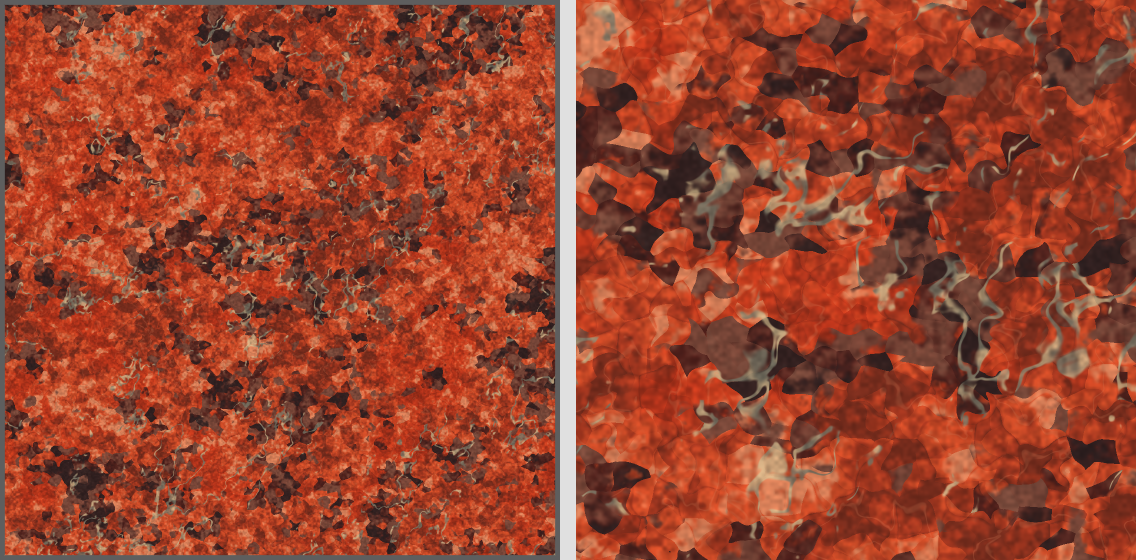
Left: the whole. Right: its middle third, enlarged.
Write a WebGL 1 fragment shader that draws this texture.

```glsl
precision highp float;
uniform vec2 u_resolution;

// Feature sizes, in cells per canvas
const float GRAIN_SCALE = 40.0;
const float CHIP_SCALE = 74.0;
const float SPECK_SCALE = 230.0;
const float WARP_SCALE = 85.0;
const float WARP_AMOUNT = 0.011;
const float DARK_LEVEL = 0.135;
const float VEIN_WIDTH = 0.026;
const float FRAME_WIDTH = 0.0085;

// Mineral colours
const vec3 RUST = vec3(0.46, 0.17, 0.11);
const vec3 BRICK = vec3(0.63, 0.21, 0.12);
const vec3 ORANGE = vec3(0.79, 0.29, 0.15);
const vec3 SALMON = vec3(0.83, 0.49, 0.34);
const vec3 SCARLET = vec3(0.75, 0.18, 0.08);
const vec3 MAROON = vec3(0.27, 0.11, 0.10);
const vec3 UMBER = vec3(0.44, 0.27, 0.22);
const vec3 INK = vec3(0.13, 0.12, 0.13);
const vec3 LICHEN = vec3(0.45, 0.44, 0.38);
const vec3 CREAM = vec3(0.76, 0.66, 0.50);
const vec3 FRAME_GRAY = vec3(0.37);

float hash(vec2 p) {
  vec3 q = fract(p.xyx * 0.1031);
  q += dot(q, q.yzx + 33.33);
  return fract((q.x + q.y) * q.z);
}

float noise(vec2 p) {
  vec2 i = floor(p), f = fract(p);
  f = f * f * (3.0 - 2.0 * f);
  return mix(mix(hash(i), hash(i + vec2(1.0, 0.0)), f.x),
             mix(hash(i + vec2(0.0, 1.0)), hash(i + 1.0), f.x), f.y);
}

// Four octaves, centred on zero
float fbm(vec2 p) {
  float sum = 0.0, amp = 0.533;
  for (int i = 0; i < 4; i++) {
    sum += amp * (noise(p) - 0.5);
    p = mat2(1.6, 1.2, -1.2, 1.6) * p + 17.3;
    amp *= 0.5;
  }
  return sum;
}

// Nearest cell: xy = cell index, z = distance gap to the next cell
vec3 crystal(vec2 p) {
  vec2 base = floor(p), id = base;
  float first = 8.0, second = 8.0;
  for (int y = -1; y <= 1; y++) {
    for (int x = -1; x <= 1; x++) {
      vec2 cell = base + vec2(float(x), float(y));
      vec2 seed = cell + vec2(hash(cell + 11.0), hash(cell + 73.0));
      float d = length(seed - p);
      if (d < first) {
        second = first;
        first = d;
        id = cell;
      } else {
        second = min(second, d);
      }
    }
  }
  return vec3(id, second - first);
}

vec3 feldspar(float tone) {
  vec3 c = mix(RUST, BRICK, smoothstep(0.16, 0.40, tone));
  c = mix(c, ORANGE, smoothstep(0.38, 0.60, tone));
  return mix(c, SALMON, smoothstep(0.62, 0.88, tone));
}

vec3 granite(vec2 uv) {
  vec2 ragged = vec2(noise(uv * WARP_SCALE), noise(uv * WARP_SCALE + 41.0)) - 0.5;
  vec2 p = uv + WARP_AMOUNT * ragged;
  vec3 grain = crystal(p * GRAIN_SCALE);
  vec3 chip = crystal(p * CHIP_SCALE * vec2(0.86, 1.0) + 5.0);
  float speck = noise(uv * SPECK_SCALE) - 0.5;
  float mottle = fbm(uv * 60.0 + 9.0);

  // Red grains broken into smaller facets
  float tone = 0.51 + 0.32 * (hash(grain.xy + 3.0) - 0.5)
             + 0.34 * (hash(chip.xy + 29.0) - 0.5)
             + 0.55 * fbm(uv * 7.0 + 2.0) + 0.75 * mottle + 0.26 * speck;
  tone -= 0.10 * (1.0 - smoothstep(0.0, 0.12, grain.z));
  vec3 color = feldspar(tone);
  float scarlet = smoothstep(0.02, 0.2, fbm(p * 16.0 + 63.0));
  color = mix(color, SCARLET, 0.5 * scarlet * (1.0 - smoothstep(0.6, 0.8, tone)));

  // Dark chips gathered in clusters
  vec2 center = (chip.xy + 0.5) / CHIP_SCALE;
  float cluster = fbm(center * 5.0 + 31.0);
  float density = fbm(center * 23.0 + 7.0) + 0.6 * cluster
                + 0.3 * (hash(chip.xy + 91.0) - 0.5);
  float dark = smoothstep(DARK_LEVEL - 0.03, DARK_LEVEL + 0.03, density + 0.35 * mottle);
  float shade = hash(chip.xy + 47.0) + 1.6 * mottle + 0.5 * speck;
  vec3 mica = mix(MAROON, UMBER, smoothstep(0.15, 1.0, shade));
  mica = mix(mica, INK, 0.8 * smoothstep(0.24, 0.42, density - 0.3 * shade + 0.15));
  color = mix(color, mica, 0.93 * dark);

  // Pale broken veins, leaning up to the right
  vec2 along = mat2(0.87, 0.5, -0.5, 0.87) * p;
  float ridge = abs(fbm(along * vec2(25.0, 15.0) + 19.0));
  float patches = fbm(uv * 13.0 + 53.0) + 0.09 * dark + 0.25 * cluster;
  float vein = (1.0 - smoothstep(0.3 * VEIN_WIDTH, VEIN_WIDTH, ridge))
             * smoothstep(0.03, 0.11, patches + 0.25 * speck);
  vec3 pale = mix(LICHEN, CREAM, smoothstep(0.3, 0.8, noise(uv * 110.0) + 0.3 * speck));
  color = mix(color, pale, 0.85 * vein);

  // Hairline cracks and fine grit
  float hairline = 1.0 - smoothstep(0.004, 0.02, abs(fbm(p * 32.0 + 83.0)));
  color = mix(color, SALMON, 0.22 * hairline * (1.0 - dark));
  float grit = noise(uv * SPECK_SCALE * 1.7 + 13.0) - 0.5;
  return color * (1.0 + 0.22 * grit + 0.12 * speck);
}

void main() {
  // Four samples per pixel smooth the grain edges
  vec3 color = vec3(0.0);
  for (int i = 0; i < 4; i++) {
    float k = float(i);
    vec2 offset = vec2(mod(k, 2.0), floor(k / 2.0)) * 0.5 - 0.25;
    color += 0.25 * granite((gl_FragCoord.xy + offset) / u_resolution);
  }
  vec2 uv = gl_FragCoord.xy / u_resolution;
  vec2 inset = min(uv, 1.0 - uv);
  float pixel = 1.0 / min(u_resolution.x, u_resolution.y);
  float inside = smoothstep(-0.5 * pixel, 0.5 * pixel, min(inset.x, inset.y) - FRAME_WIDTH);
  gl_FragColor = vec4(mix(FRAME_GRAY, color, inside), 1.0);
}
```
